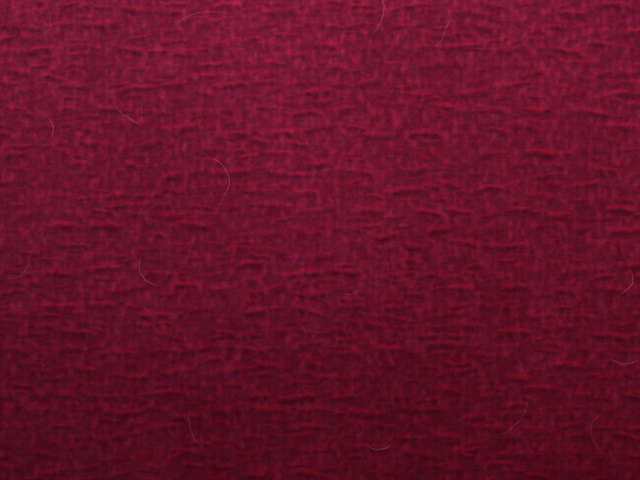
Write a Shadertoy shader that draws this texture.

```glsl
// Crimson woollen cloth: short upright stitches crossed by loose horizontal
// floats, all built from jittered cells of soft strands. Gradient noise adds
// fuzz, stray hairs lie on top and the light fades towards the lower edge.

const vec3 LIT_WOOL = vec3(0.480, 0.094, 0.206);
const vec3 DIM_WOOL = vec3(0.312, 0.046, 0.120);
const vec3 FLOAT_TINT = vec3(0.040, -0.010, -0.022);
const vec3 PINK_TINT = vec3(-0.004, 0.018, 0.030);
const vec3 HAIR_TINT = vec3(0.17, 0.15, 0.18);

vec2 hash2(vec2 p) {
    vec3 q = fract(p.xyx * vec3(0.1031, 0.1030, 0.0973));
    q += dot(q, q.yzx + 33.33);
    return fract((q.xx + q.yz) * q.zy);
}

float cornerSlope(vec2 corner, vec2 offset) {
    return dot(hash2(corner) * 2.0 - 1.0, offset);
}

float gradientNoise(vec2 p) {
    vec2 i = floor(p), f = p - i;
    vec2 u = f * f * f * (f * (f * 6.0 - 15.0) + 10.0);
    vec2 e = vec2(1.0, 0.0);
    float low = mix(cornerSlope(i, f), cornerSlope(i + e.xy, f - e.xy), u.x);
    float high = mix(cornerSlope(i + e.yx, f - e.yx), cornerSlope(i + e.xx, f - e.xx), u.x);
    return mix(low, high, u.y);
}

// Soft bent thread along x, fading out at both ends
float strand(vec2 d, float halfLength, float bend, float thickness) {
    float across = (d.y + bend * d.x * d.x) / thickness;
    return exp(-across * across) * (1.0 - smoothstep(0.45, 1.0, abs(d.x) / halfLength));
}

// Upright tufts of uneven brightness, one per cell
float stitches(vec2 p, vec2 cell, float seed) {
    vec2 g = p / cell, home = floor(g);
    float sum = 0.0;
    for (int j = -1; j <= 1; j++)
    for (int i = -1; i <= 1; i++) {
        vec2 id = home + vec2(i, j);
        vec2 r = hash2(id + seed);
        vec2 d = g - id - 0.5 - 0.65 * (r - 0.5);
        d.x += (r.x - 0.5) * d.y * 0.9;
        float weight = mix(0.2, 1.2, fract(r.x * 13.0 + r.y * 7.0));
        sum += weight * exp(-dot(d * d, vec2(7.0, 5.0)));
    }
    return sum;
}

// Staggered horizontal floats: x is the lit thread, y the shadow beneath it
vec2 floats(vec2 p, vec2 cell, float thickness, float seed) {
    vec2 home = floor(p / cell), result = vec2(0.0);
    for (int j = -1; j <= 1; j++)
    for (int i = -1; i <= 1; i++) {
        vec2 id = home + vec2(i, j);
        vec2 r = hash2(id + seed), s = hash2(id + seed + 57.0);
        vec2 centre = id + 0.5 + vec2(0.4, 0.7) * (r - 0.5);
        centre.x += 0.5 * mod(id.y, 2.0) - 0.25;
        vec2 d = p - centre * cell;
        d.y -= (s.x - 0.5) * 0.36 * d.x;
        float reach = cell.x * mix(0.28, 0.55, s.y);
        float bend = 6.0 * (r.x - 0.35);
        float strength = mix(0.25, 1.0, fract(r.y * 5.0 + s.y * 3.0));
        float lit = strand(d, reach, bend, thickness);
        float shade = strand(d + vec2(0.0, 2.0 * thickness), reach, bend, 1.4 * thickness);
        result = max(result, strength * vec2(lit, shade));
    }
    return result;
}

// Curled stray hairs at any angle, present in a given share of the cells
float hairs(vec2 p, float cell, float share, float thickness, float seed) {
    vec2 home = floor(p / cell);
    float result = 0.0;
    for (int j = -1; j <= 1; j++)
    for (int i = -1; i <= 1; i++) {
        vec2 id = home + vec2(i, j);
        vec2 r = hash2(id + seed), s = hash2(id + seed + 91.0);
        vec2 d = p - (id + 0.2 + 0.6 * r) * cell;
        float angle = 6.2832 * s.x, c = cos(angle), n = sin(angle);
        d = vec2(c * d.x + n * d.y, c * d.y - n * d.x);
        float reach = cell * mix(0.12, 0.4, r.y);
        float hair = strand(d, reach, (r.x - 0.5) * 1.6 / reach, thickness);
        result = max(result, hair * step(s.y, share) * mix(0.4, 1.0, r.x));
    }
    return result;
}

void mainImage(out vec4 fragColor, in vec2 fragCoord) {
    vec2 uv = fragCoord / iResolution.xy;
    vec2 p = fragCoord / iResolution.y;

    // Slack in the weave, from loose bends to small kinks
    vec2 q = p + 0.007 * vec2(gradientNoise(p * 22.0), gradientNoise(p * 19.0 + 40.0));
    q += 0.0035 * vec2(gradientNoise(p * 60.0 + 7.0), gradientNoise(p * 55.0 + 80.0));

    // Woven relief
    float tufts = stitches(q, vec2(0.0165, 0.021), 3.0) - 0.37;
    vec2 coarse = floats(q, vec2(0.100, 0.042), 0.0048, 11.0);
    vec2 thin = floats(q + 0.021, vec2(0.074, 0.031), 0.0034, 131.0);
    vec2 thread = max(coarse, 0.75 * thin);
    float fuzz = 1.2 * gradientNoise(q * vec2(50.0, 140.0)) + gradientNoise(q * vec2(120.0, 75.0) + 9.0)
               + 1.2 * gradientNoise(p * 165.0);
    float relief = 0.25 * tufts * (1.0 - 0.6 * thread.x)
                 + 0.19 * thread.x - 0.20 * thread.y + 0.12 * fuzz;

    // Falling light with faint clouds and darker edges
    float light = uv.y + 0.24 * gradientNoise(p * 2.6 + 5.0) + 0.16 * gradientNoise(p * 11.0);
    vec3 wool = mix(DIM_WOOL, LIT_WOOL, clamp(light, -0.1, 1.1));
    vec2 edge = uv - vec2(0.47, 0.55);
    wool *= 1.03 - 0.16 * dot(edge, edge);

    // Redder floats and centre, pinker fluff towards the upper left
    float pink = 0.5 * uv.y - 0.4 * uv.x + 0.8 * gradientNoise(q * 30.0 + 21.0);
    vec3 colour = wool * (1.0 + relief) + FLOAT_TINT * thread.x + PINK_TINT * pink;
    float fluff = hairs(q, 0.065, 0.7, 0.0015, 211.0);
    float stray = hairs(q, 0.17, 0.3, 0.0014, 307.0);
    colour += HAIR_TINT * (0.22 * fluff + 0.75 * stray);
    fragColor = vec4(colour, 1.0);
}
```
